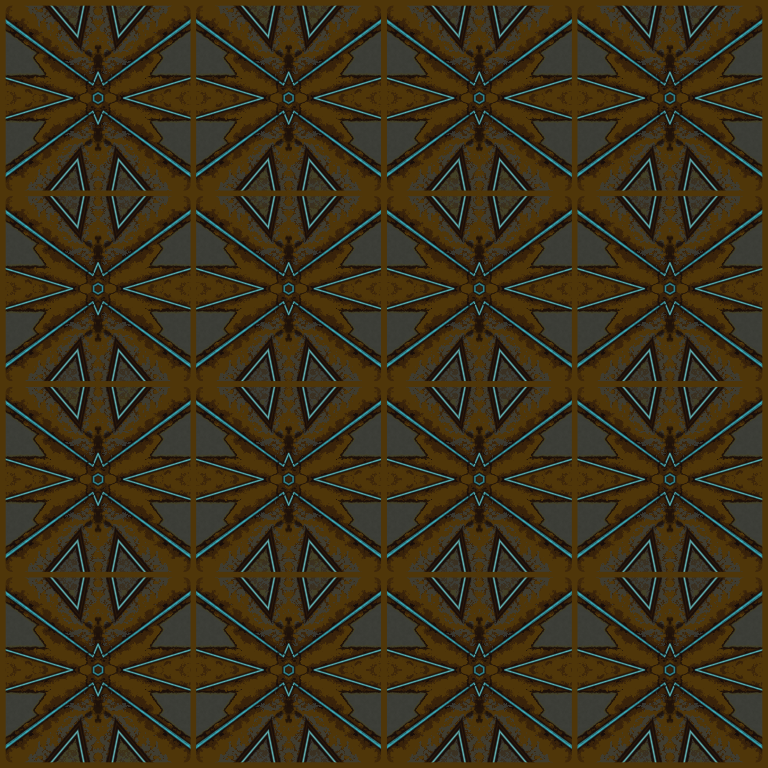
Write a WebGL 2 fragment shader that draws this pattern.

```glsl
#version 300 es
precision highp float;

uniform vec2 u_resolution;
out vec4 fragColor;

const vec3 GOLD = vec3(0.31, 0.21, 0.035);
const vec3 BROWN = vec3(0.22, 0.135, 0.04);
const vec3 SOOT = vec3(0.095, 0.05, 0.035);
const vec3 SLATE = vec3(0.235, 0.24, 0.215);
const vec3 OLIVE = vec3(0.26, 0.25, 0.15);
const vec3 CYAN = vec3(0.22, 0.66, 0.71);
const vec3 PALE = vec3(0.55, 0.78, 0.74);

float hash(vec2 p) {
  vec3 h = fract(vec3(p.xyx) * 0.1031);
  h += dot(h, h.yzx + 33.33);
  return fract((h.x + h.y) * h.z);
}

float noise(vec2 p) {
  vec2 i = floor(p), f = fract(p);
  f = f * f * (3.0 - 2.0 * f);
  return mix(mix(hash(i), hash(i + vec2(1, 0)), f.x),
             mix(hash(i + vec2(0, 1)), hash(i + vec2(1, 1)), f.x), f.y);
}

float fbm(vec2 p) {
  float sum = 0.0, amp = 0.5;
  for (int i = 0; i < 4; i++) {
    sum += amp * noise(p);
    p = p * 2.03 + 17.0;
    amp *= 0.62;
  }
  return sum / 1.12;
}

float segment(vec2 p, vec2 a, vec2 b) {
  vec2 ab = b - a;
  return length(p - a - ab * clamp(dot(p - a, ab) / dot(ab, ab), 0.0, 1.0));
}

float fill(float d, float soft) {
  return 1.0 - smoothstep(-soft, soft, d);
}

void main() {
  // Four by four tiles, each mirrored on both axes
  vec2 grid = (gl_FragCoord.xy / u_resolution - 0.5) / 0.2482 + 2.0;
  vec2 q = abs(fract(grid) * 2.0 - 1.0);
  float px = 8.0 / min(u_resolution.x, u_resolution.y);
  float grain = fbm(q * 13.0) - 0.5;
  float speck = fbm(q * 34.0 + 50.0) - 0.5;
  float wear = grain + 0.7 * speck;

  // Distances to the star outline, side spike and corner chevron
  float ray = segment(q, vec2(0.056, 0.14), vec2(0.98, 0.815));
  float tip = segment(q, vec2(0.0, 0.27), vec2(0.056, 0.14));
  float spike = segment(q, vec2(0.27, 0.0), vec2(0.98, 0.213));
  float rayY = 0.14 + 0.73 * (q.x - 0.056);
  vec2 c = q - vec2(0.215, 0.645);
  float chevron = max(dot(c, vec2(-0.98, -0.196)), dot(c, vec2(0.763, -0.646)));

  // Rusty ground, sooty beside the star lines
  float reach = min(min(ray, tip), spike * 1.25) + wear * 0.16;
  vec3 color = mix(SOOT, BROWN, smoothstep(0.008, 0.045, reach));
  color = mix(color, GOLD, smoothstep(0.075, 0.11, reach));
  float spikeInside = fill(q.y - 0.3 * (q.x - 0.27), px);
  color = mix(color, mix(BROWN, GOLD, smoothstep(-0.12, 0.02, wear)), 0.8 * spikeInside);

  // Mottled slate halo around the chevrons
  float halo = fill(chevron - 0.15 + wear * 0.35, 0.015);
  color = mix(color, mix(SLATE, BROWN, smoothstep(0.0, 0.12, speck)), halo * 0.85);

  // Soot streak below each vertical tip and arms near the heart
  float streak = segment(q, vec2(0.0, 0.32), vec2(0.0, 0.52)) - 0.035;
  streak = min(streak, segment(q, vec2(0.0, 0.37), vec2(0.15, 0.5)) - 0.02);
  color = mix(color, SOOT, 0.85 * fill(streak + wear * 0.08, 0.02));

  // Slate panel with a notched inner side and ragged rim
  float panel = max(0.25 - q.y, q.y - rayY + 0.105);
  panel = max(panel, 0.69 - 0.7 * abs(q.y - 0.42) - q.x) + speck * 0.025;
  color = mix(color, SOOT, 0.9 * fill(panel - 0.032 + wear * 0.04, 0.008));
  color = mix(color, OLIVE, fill(panel - 0.009, px));
  color = mix(color, SLATE + speck * 0.03, fill(panel + 0.007, px));

  // Chevron: soot band, worn core that changes from tile to tile
  float tone = hash(floor(grid) + floor(fract(grid) * 2.0).y * 7.0);
  vec3 core = mix(OLIVE, SLATE, smoothstep(-0.1, 0.1, wear + 0.35 * (tone - 0.5)));
  core = mix(core, BROWN, 0.5 * smoothstep(0.02, 0.14, speck));
  color = mix(color, SOOT, fill(chevron - 0.064 + speck * 0.025, px));
  color = mix(color, BROWN, 0.7 * fill(abs(chevron - 0.037) - 0.004, px));
  color = mix(color, core, fill(chevron + 0.038 + speck * 0.02, px));

  // Cyan lines, the long rays widening outward
  float rayLine = ray - 0.006 - 0.01 * q.x;
  float lines = min(min(rayLine, tip - 0.007), spike - 0.007);
  color = mix(color, SOOT, 0.8 * fill(lines - 0.018, px));
  color = mix(color, CYAN * (0.95 + 0.4 * speck), fill(lines, px));
  color = mix(color, PALE, 0.7 * fill(min(spike, tip) - 0.002, px));
  float split = abs(q.y - rayY + 0.008) - 0.002;
  color = mix(color, SOOT, 0.5 * fill(max(split, 0.55 - q.x), px));
  color = mix(color, mix(CYAN, PALE, 0.5), fill(abs(chevron) - 0.008, px));

  // Heart: dark petals and a small ringed bead
  float radius = length(q);
  float petals = abs(radius - 0.17 - 0.035 * cos(6.0 * atan(q.y, q.x))) - 0.009;
  color = mix(color, SOOT, 0.75 * fill(petals + speck * 0.03, 0.008));
  float bead = max(q.x, dot(q, vec2(0.5, 0.866)));
  color = mix(color, SOOT, fill(bead - 0.068, px));
  color = mix(color, CYAN * 0.85, fill(abs(bead - 0.046) - 0.008, px));
  color = mix(color, BROWN, fill(bead - 0.03, px));

  // Rusted corners and the gold grid with rounded openings
  float corner = length(q - 1.0) - 0.13 + wear * 0.12;
  color = mix(color, BROWN, 0.75 * fill(corner, 0.02));
  float frame = length(max(q - 0.91, 0.0)) - 0.06;
  color = mix(color, GOLD, smoothstep(-px * 0.5, px * 0.5, frame));

  fragColor = vec4(color, 1.0);
}
```
